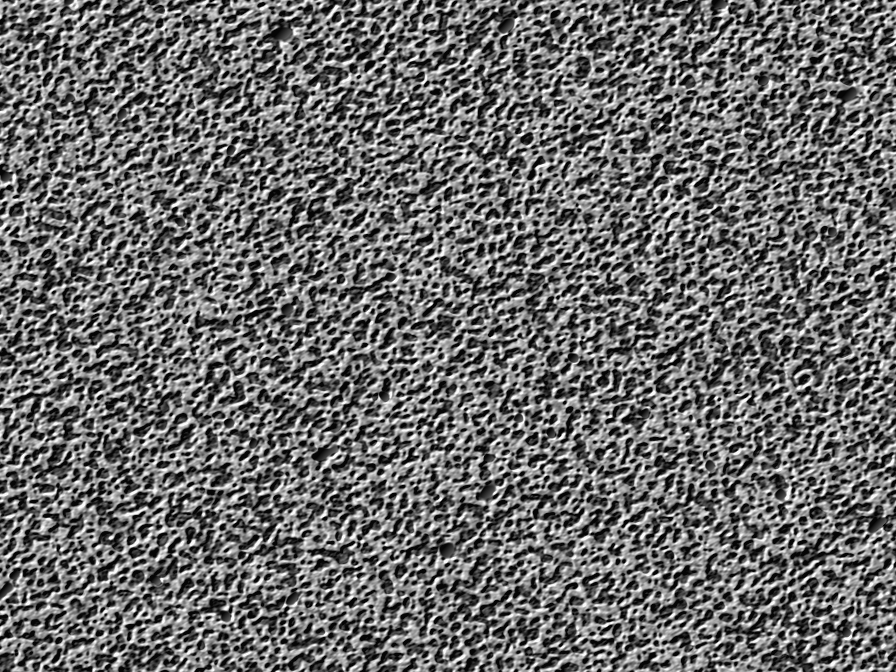
This texture is drawn by a Shadertoy shader. Its source:

```glsl
vec3 hash3(vec2 cell, int seed) {
    uvec3 v = uvec3(ivec3(ivec2(cell), seed)) * 1664525u + 1013904223u;
    v.x += v.y * v.z; v.y += v.z * v.x; v.z += v.x * v.y;
    v ^= v >> 16u;
    v.x += v.y * v.z; v.y += v.z * v.x; v.z += v.x * v.y;
    return vec3(v >> 8u) / float(0xffffff);
}

// Smooth value noise, two channels, centred on zero
vec2 noise2(vec2 p, int seed) {
    vec2 cell = floor(p), f = fract(p);
    f = f * f * (3.0 - 2.0 * f);
    vec2 low = mix(hash3(cell, seed).xy, hash3(cell + vec2(1, 0), seed).xy, f.x);
    vec2 high = mix(hash3(cell + vec2(0, 1), seed).xy, hash3(cell + vec2(1, 1), seed).xy, f.x);
    return mix(low, high, f.y) - 0.5;
}

mat2 rotation(float angle) {
    float c = cos(angle), s = sin(angle);
    return mat2(c, -s, s, c);
}

// Depth of the dense small pores, stretched along a rising diagonal
float poreDepth(vec2 p) {
    vec2 grain = rotation(0.5) * p;
    vec2 q = grain * vec2(72.0, 90.0);
    q += 0.45 * noise2(q * 0.9, 1);
    vec2 home = floor(q);
    float depth = 0.0;
    for (int y = -1; y <= 1; y++)
    for (int x = -1; x <= 1; x++) {
        vec2 cell = home + vec2(x, y);
        vec3 rnd = hash3(cell, 2);
        vec2 toPore = q - cell - 0.5 - 0.9 * (rnd.xy - 0.5);
        float radius = mix(0.5, 1.0, rnd.z);
        float bowl = max(0.0, 1.0 - dot(toPore, toPore) / (radius * radius));
        depth += mix(0.7, 1.3, rnd.z) * bowl * bowl * bowl;
    }
    // steep walls, then fine streaks
    float walls = smoothstep(0.0, 0.95, depth);
    return walls + 0.55 * noise2(grain * vec2(150.0, 270.0), 3).x;
}

// Rare large pits with smooth floors, lit from the upper left
float addLargePits(float shade, vec2 p, vec2 awayFromLight) {
    vec2 q = p * 14.0, home = floor(q);
    for (int y = -1; y <= 1; y++)
    for (int x = -1; x <= 1; x++) {
        vec2 cell = home + vec2(x, y);
        vec3 place = hash3(cell, 4), form = hash3(cell, 5);
        if (place.z > 0.12) continue;
        vec2 toPit = q - cell - place.xy;
        vec2 local = rotation(0.3 + 0.6 * form.x) * toPit;
        local.x /= 1.0 + form.y * form.y;
        local += 0.08 * noise2(q * 6.0, 6);
        float radius = mix(0.1, 0.16, form.z * form.z);
        float dist = length(local) / radius;
        float side = dot(toPit, awayFromLight) / radius;
        float rim = smoothstep(0.3, 0.9, side) * exp(-18.0 * pow(dist - 1.2, 2.0));
        shade = mix(shade, 0.14 + 0.24 * side, 1.0 - smoothstep(0.7, 1.1, dist));
        shade += 0.4 * rim;
    }
    return shade;
}

void mainImage(out vec4 fragColor, in vec2 fragCoord) {
    vec2 p = fragCoord / iResolution.y;
    vec2 awayFromLight = vec2(0.75, -0.66);

    // Emboss: walls facing the light brighten, pore floors darken
    float behind = poreDepth(p - 0.0024 * awayFromLight);
    float ahead = poreDepth(p + 0.0024 * awayFromLight);
    float relief = 0.52 * (behind - ahead) - 0.2 * (behind + ahead - 0.95);

    // Grit on the surface
    float grit = noise2(rotation(0.5) * p * vec2(200.0, 360.0), 8).y;
    float shade = 0.41 + relief + 0.35 * grit;

    shade = addLargePits(shade, p, awayFromLight);
    fragColor = vec4(vec3(clamp(shade, 0.02, 0.98)), 1.0);
}
```
